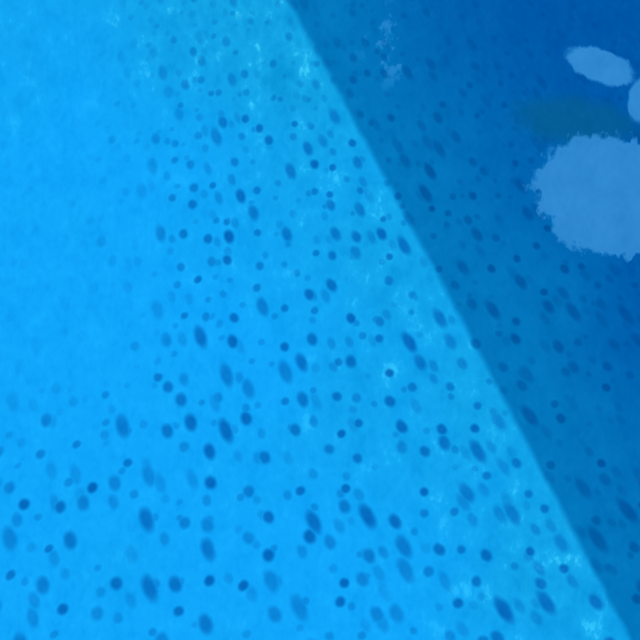
A Shadertoy shader for this texture:

```glsl
// Sunlit blue pool floor with dark dots, a slanting shadow and pale sky reflections.

vec2 hash2(vec2 p) {
    vec3 h = fract(vec3(p.xyx) * vec3(0.1031, 0.1030, 0.0973));
    h += dot(h, h.yzx + 33.33);
    return fract((h.xx + h.yz) * h.zy);
}

float gradientNoise(vec2 p) {
    vec2 i = floor(p), f = p - i;
    vec2 u = f * f * f * (f * (f * 6.0 - 15.0) + 10.0);
    vec2 o = vec2(0, 1);
    float a = dot(hash2(i) * 2.0 - 1.0, f);
    float b = dot(hash2(i + o.yx) * 2.0 - 1.0, f - o.yx);
    float c = dot(hash2(i + o) * 2.0 - 1.0, f - o);
    float d = dot(hash2(i + 1.0) * 2.0 - 1.0, f - 1.0);
    return mix(mix(a, b, u.x), mix(c, d, u.x), u.y);
}

float fbm(vec2 p) {
    float sum = 0.0, amp = 1.0;
    for (int i = 0; i < 4; i++) {
        sum += amp * gradientNoise(p);
        p = mat2(1.6, 1.2, -1.2, 1.6) * p + 7.3;
        amp *= 0.55;
    }
    return sum;
}

// Jittered dots, some drawn out along a steep slant
float dots(vec2 p, float size, float presence) {
    vec2 cell = floor(p);
    float cover = 0.0;
    for (int y = -1; y <= 1; y++)
    for (int x = -1; x <= 1; x++) {
        vec2 id = cell + vec2(x, y);
        vec2 rnd = hash2(id + 51.7);
        vec2 d = p - id - 0.5 - 0.75 * (hash2(id + 9.1) - 0.5);
        d.x += d.y * 0.5 * (rnd.y - 0.3);
        d.y /= 1.0 + 0.8 * rnd.y * rnd.y * rnd.y;
        float r = size * (0.75 + 0.5 * rnd.y);
        float strength = step(rnd.x, presence) * (0.45 + 0.55 * fract(rnd.x * 17.0));
        cover = max(cover, strength * (1.0 - smoothstep(0.45 * r, 1.35 * r, length(d))));
    }
    return cover;
}

// Soft tilted ellipse with a ragged rim
float patchMask(vec2 uv, vec2 center, vec2 radius, float tilt, float rag, float blur) {
    vec2 d = uv - center;
    d = mat2(cos(tilt), -sin(tilt), sin(tilt), cos(tilt)) * d / radius;
    return 1.0 - smoothstep(1.0 - blur, 1.0 + blur, length(d) + rag);
}

void mainImage(out vec4 fragColor, in vec2 fragCoord) {
    vec2 uv = fragCoord / iResolution.xy;
    float broad = fbm(uv * 5.0 + 3.0);
    float mottle = fbm(uv * vec2(24.0, 20.0));
    float grain = fbm(uv * vec2(95.0, 65.0) + 40.0);

    // Signed distance across the shadow line, positive in the shade
    float side = uv.x - 0.983 + 0.517 * uv.y + 0.017 * uv.y * uv.y + 0.006 * mottle;
    float shade = smoothstep(-0.007, 0.009, side);

    // Sunlit floor, turning teal towards the shadow and the top
    float teal = smoothstep(-0.42, -0.02, side) * 0.75 + 0.35 * smoothstep(0.7, 1.0, uv.y);
    teal = clamp(teal + 0.35 * broad, 0.0, 1.0);
    vec3 lit = mix(vec3(0.065, 0.655, 0.985), vec3(0.07, 0.635, 0.89), teal);
    float texture01 = mix(0.35, 1.0, teal);
    lit += vec3(0.05, 0.075, 0.06) * mottle * texture01;
    lit += vec3(0.13, 0.11, 0.05) * smoothstep(0.3, 0.8, mottle + 0.5 * grain) * teal;

    // Shaded floor, deepest in the far corner
    float deep = smoothstep(0.02, 0.42, side + 0.06 * broad);
    vec3 dark = mix(vec3(0.01, 0.465, 0.74), vec3(0.0, 0.345, 0.66), deep);
    dark += vec3(0.01, 0.03, 0.03) * mottle;
    vec3 color = mix(lit, dark, shade);

    // Dots shrink with distance and fade out over the calm left side
    float depth = 2.2 - uv.y;
    vec2 floorPos = vec2((uv.x - 0.5) / depth, -log(depth));
    floorPos += 0.0015 * vec2(broad, mottle);
    float calm = smoothstep(0.36, 0.1, uv.x + 0.12 * broad) * smoothstep(0.28, 0.45, uv.y);
    float farFade = 1.0 - 0.55 * smoothstep(0.7, 1.0, uv.y);
    float visible = (1.0 - 0.9 * calm) * farFade * mix(1.0, 0.75, shade);
    float spots = dots(floorPos * 41.0 + 20.0, 0.19, 0.8);
    float faint = dots(floorPos * 52.0 + 70.0, 0.19, 0.6) * 0.45;
    vec3 dotColor = mix(vec3(0.01, 0.38, 0.71), vec3(0.0, 0.28, 0.57), shade);
    color = mix(color, dotColor, 0.88 * visible * max(spots, faint));

    // Murky patch and sky reflections in the shade
    float rag = 0.25 * mottle + 0.12 * grain;
    float murk = patchMask(uv, vec2(0.9, 0.81), vec2(0.09, 0.035), -0.1, rag, 0.4);
    color = mix(color, vec3(0.02, 0.37, 0.58), 0.8 * murk);
    float sky = patchMask(uv, vec2(0.95, 0.695), vec2(0.115, 0.092), -0.25, rag, 0.07);
    sky = max(sky, patchMask(uv, vec2(0.937, 0.897), vec2(0.056, 0.026), -0.4, rag, 0.12));
    sky = max(sky, patchMask(uv, vec2(1.005, 0.845), vec2(0.024, 0.036), -0.2, rag, 0.15));
    float flecks = patchMask(uv, vec2(0.61, 0.93), vec2(0.045, 0.06), 0.0, 0.0, 0.4);
    sky = max(sky, 0.6 * flecks * smoothstep(0.15, 0.45, mottle + 0.4 * grain));
    vec3 skyColor = vec3(0.2, 0.55, 0.83) + 0.03 * mottle;
    color = mix(color, skyColor, 0.92 * sky);

    // Fine ripple over everything
    color += vec3(0.015, 0.025, 0.022) * grain * mix(1.0, 0.6, shade);
    fragColor = vec4(clamp(color, 0.0, 1.0), 1.0);
}
```
